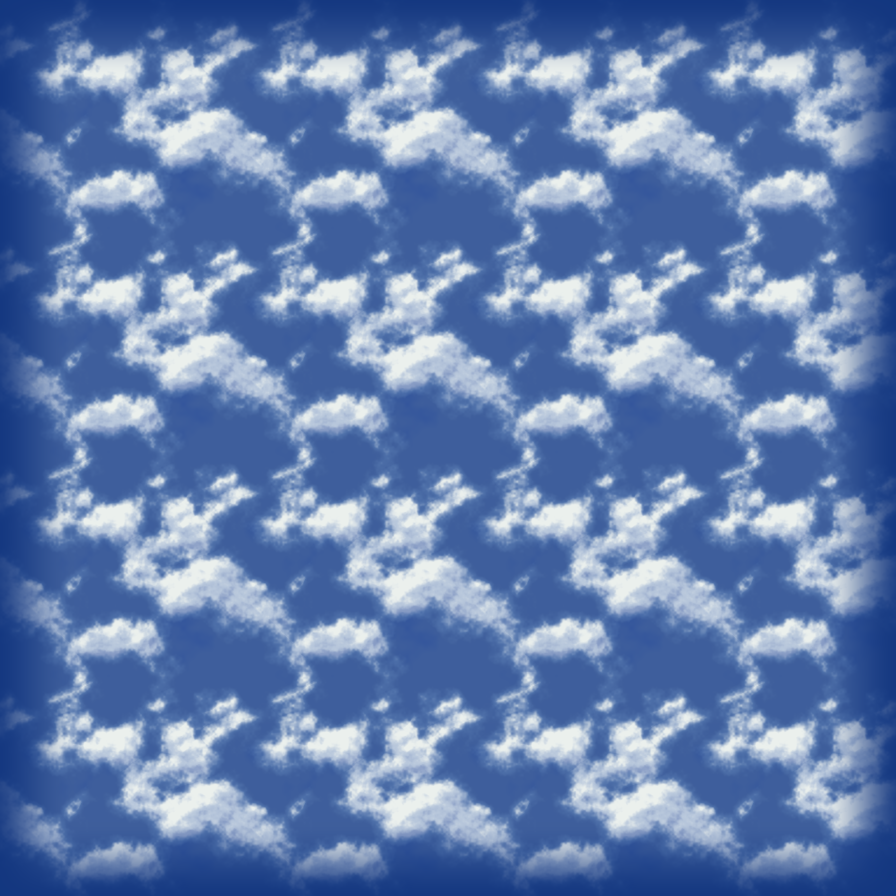
Reproduce this texture procedurally as a Shadertoy shader.

```glsl
const float REPEATS = 4.0;
const vec3 SKY = vec3(0.245, 0.37, 0.61);
const vec3 SKY_DEEP = vec3(0.17, 0.31, 0.61);
const vec3 HAZE = vec3(0.36, 0.50, 0.71);
const vec3 CLOUD_SHADE = vec3(0.53, 0.61, 0.77);
const vec3 CLOUD_BODY = vec3(0.72, 0.78, 0.86);
const vec3 CLOUD_LIT = vec3(0.92, 0.94, 0.93);
const vec3 BORDER = vec3(0.06, 0.20, 0.49);
const float BORDER_WIDTH = 0.085;
const float BORDER_STRENGTH = 0.92;
const float RAGGEDNESS = 0.32;
const float WARP = 0.07;
const vec2 TO_LIGHT = vec2(-0.012, 0.025);

// Points of the winding cloud bank in tile units: x, y, radius
const int BANK_COUNT = 14;
const vec3 BANK[BANK_COUNT] = vec3[](
    vec3(0.99, 0.85, 0.025), vec3(0.83, 0.78, 0.045), vec3(0.755, 0.68, 0.06),
    vec3(0.875, 0.615, 0.06), vec3(0.625, 0.52, 0.07), vec3(0.58, 0.42, 0.09),
    vec3(0.78, 0.35, 0.09), vec3(0.96, 0.42, 0.095), vec3(1.07, 0.32, 0.10),
    vec3(1.21, 0.22, 0.09), vec3(1.33, 0.10, 0.08), vec3(1.51, 0.125, 0.07),
    vec3(1.66, 0.15, 0.07), vec3(1.68, 0.02, 0.065));

// Separate puffs and streaks, each given by two end points
const int PUFF_COUNT = 12;
const vec3 PUFFS[PUFF_COUNT] = vec3[](
    vec3(0.41, 0.95, 0.02), vec3(0.23, 0.865, 0.035),
    vec3(0.19, 0.82, 0.03), vec3(-0.08, 0.70, 0.02),
    vec3(0.30, 0.68, 0.10), vec3(0.53, 0.655, 0.09),
    vec3(0.33, 0.08, 0.06), vec3(0.36, -0.02, 0.05),
    vec3(0.33, 0.365, 0.01), vec3(0.37, 0.41, 0.015),
    vec3(0.75, 0.86, 0.0), vec3(0.78, 0.87, 0.01));

float hash(ivec2 cell) {
    uint h = uint(cell.x) * 1597u + uint(cell.y) * 51749u + 7919u;
    h = (h ^ (h >> 15)) * 73244475u;
    h = (h ^ (h >> 13)) * 73244475u;
    h ^= h >> 16;
    return float(h & 65535u) / 65535.0;
}

// Value noise that wraps every period cells
float tileNoise(vec2 p, int period) {
    p = mod(p, float(period));
    ivec2 a = ivec2(floor(p)) % period;
    ivec2 b = (a + 1) % period;
    vec2 f = fract(p);
    f = f * f * (3.0 - 2.0 * f);
    return mix(mix(hash(a), hash(ivec2(b.x, a.y)), f.x),
               mix(hash(ivec2(a.x, b.y)), hash(b), f.x), f.y);
}

float fbm(vec2 p, int period) {
    float sum = 0.0, weight = 0.5;
    for (int i = 0; i < 5; i++) {
        sum += weight * tileNoise(p * float(period) + 0.37 * float(i), period);
        period *= 2;
        weight *= 0.56;
    }
    return sum / 1.07;
}

// Distance to a tapered strand, wrapped around the tile
float strand(vec2 p, vec3 a, vec3 b) {
    vec2 span = b.xy - a.xy;
    vec2 q = p - 0.5 * (a.xy + b.xy);
    q += 0.5 * span - floor(q + 0.5);
    float t = clamp(dot(q, span) / dot(span, span), 0.0, 1.0);
    return length(q - span * t) - mix(a.z, b.z, t);
}

// Cloud thickness, positive inside
float cloudDepth(vec2 p) {
    float billow = fbm(p, 6);
    vec2 q = p + WARP * (vec2(fbm(p + 0.31, 5), fbm(p + 0.67, 5)) - 0.5);
    float d = 1.0;
    for (int i = 0; i < BANK_COUNT - 1; i++) d = min(d, strand(q, BANK[i], BANK[i + 1]));
    for (int i = 0; i < PUFF_COUNT; i += 2) d = min(d, strand(q, PUFFS[i], PUFFS[i + 1]));
    return RAGGEDNESS * (billow - 0.5) - d;
}

void mainImage(out vec4 fragColor, in vec2 fragCoord) {
    vec2 uv = fragCoord / iResolution.xy;
    vec2 p = fract(uv * REPEATS);

    // Sky with haze around the clouds
    float depth = cloudDepth(p);
    vec3 color = mix(SKY, SKY_DEEP, smoothstep(0.45, 0.75, fbm(p + 0.13, 3)));
    color = mix(color, HAZE, 0.65 * smoothstep(-0.07, 0.0, depth));

    // Clouds lit from above
    float relief = depth - cloudDepth(p + TO_LIGHT);
    float light = 0.55 + 7.0 * relief + 1.1 * (fbm(p + 0.43, 9) - 0.5);
    light += 0.18 * smoothstep(0.3, 0.7, p.y);
    vec3 cloud = mix(CLOUD_SHADE, CLOUD_BODY, smoothstep(0.0, 0.55, light));
    cloud = mix(cloud, CLOUD_LIT, smoothstep(0.5, 1.0, light));
    color = mix(color, cloud, smoothstep(-0.025, 0.045, depth));

    // Dark blue border over the whole canvas
    vec2 inset = smoothstep(-0.01, BORDER_WIDTH, min(uv, 1.0 - uv));
    color = mix(color, BORDER, BORDER_STRENGTH * (1.0 - inset.x * inset.y));

    fragColor = vec4(color, 1.0);
}
```
